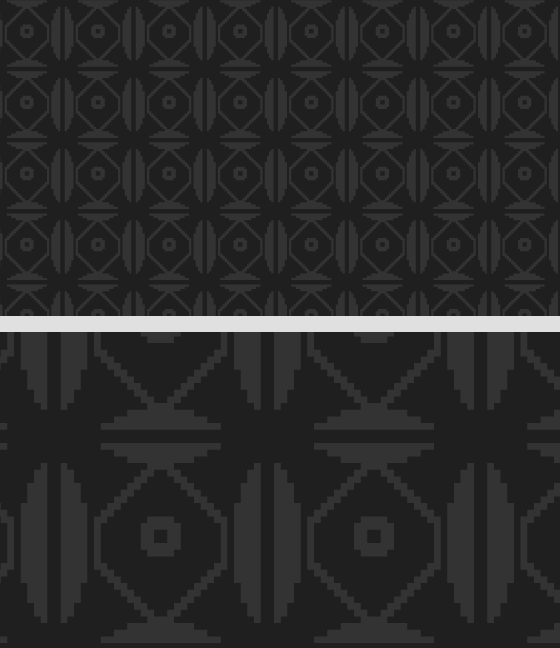
Top: the whole. Bottom: its middle third, enlarged.
A Shadertoy shader for this pattern:

```glsl
// Woven-look dark tiles on a 32 by 32 grid of square cells: a stepped diamond
// around a small ring, framed by stepped wedges on all four sides.
// Each tile is folded by symmetry, tested per cell, then box filtered.

const float TILE_SIZE = 0.225;                    // in canvas heights
const float TILE_CELLS = 32.0;
const vec2 FIRST_CENTER = vec2(0.0852, 0.1060);   // from the top left
const vec3 GROUND = vec3(0.125, 0.122, 0.122);
const vec3 THREAD = vec3(0.200, 0.200, 0.200);
const int SAMPLES = 4;

// Square ring with clipped corners and a hole of two by two cells
bool ring(vec2 cell) {
    return max(cell.x, cell.y) > 0.0 && max(cell.x, cell.y) < 3.0
        && cell.x + cell.y < 4.0;
}

// Staircase outline, two cells thick, with flattened side tips
bool diamond(vec2 cell) {
    float steps = cell.x + cell.y;
    bool slope = steps > 10.0 && steps < 13.0 && cell.x < 10.0 && cell.y < 12.0;
    bool sideTip = cell.x == 9.0 && cell.y < 3.0;
    return slope || sideTip;
}

// Tall wedge of four columns, narrowing faster toward the diamond
bool sideWedge(vec2 cell) {
    float depth = 14.0 - cell.x;
    float halfLength = 12.0 - 0.5 * depth * (depth + 1.0);
    return depth >= 0.0 && depth < 4.0 && cell.y < halfLength;
}

// Flat wedge of three rows, narrowing evenly
bool flatWedge(vec2 cell) {
    float depth = 14.0 - cell.y;
    float halfLength = 9.0 - 2.0 * depth;
    return depth >= 0.0 && depth < 3.0 && cell.x < halfLength;
}

float tilePattern(vec2 p) {
    vec2 q = (p - FIRST_CENTER) * TILE_CELLS / TILE_SIZE;
    q = mod(q + 0.5 * TILE_CELLS, TILE_CELLS) - 0.5 * TILE_CELLS;
    vec2 cell = floor(abs(q));
    // The ring sits one cell above the center of its frame
    vec2 ringCell = floor(abs(q + vec2(0.0, 1.0)));
    bool lit = ring(ringCell) || diamond(cell) || sideWedge(cell) || flatWedge(cell);
    return lit ? 1.0 : 0.0;
}

void mainImage(out vec4 fragColor, in vec2 fragCoord) {
    // Average over the pixel to smooth the cell edges
    float coverage = 0.0;
    for (int j = 0; j < SAMPLES; j++) {
        for (int i = 0; i < SAMPLES; i++) {
            vec2 offset = (vec2(i, j) + 0.5) / float(SAMPLES) - 0.5;
            vec2 pos = fragCoord + offset;
            coverage += tilePattern(vec2(pos.x, iResolution.y - pos.y) / iResolution.y);
        }
    }
    coverage /= float(SAMPLES * SAMPLES);
    fragColor = vec4(mix(GROUND, THREAD, coverage), 1.0);
}
```
